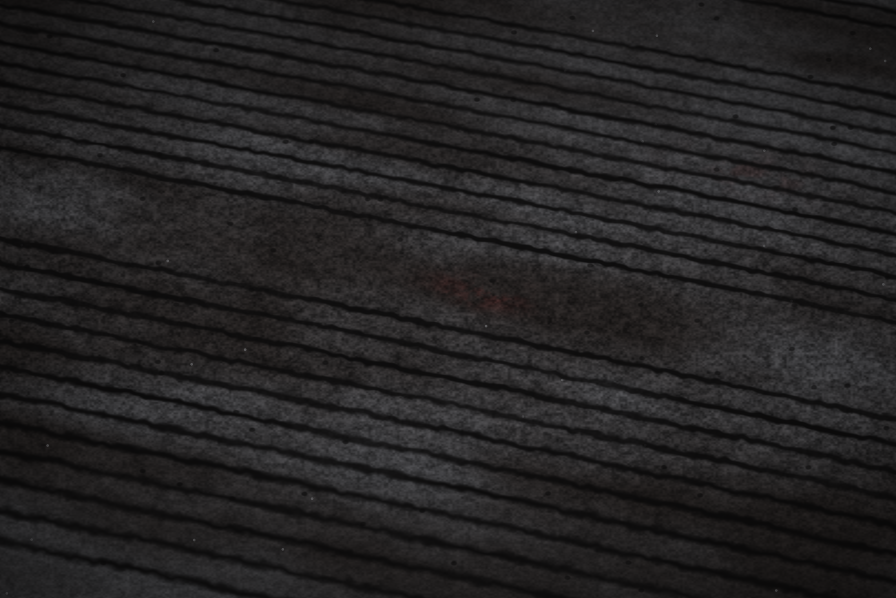
Write a Shadertoy shader that draws this texture.

```glsl
// Dark worn concrete with bands of parallel grooves running down to the right.
// A log mapping turns perspective rows into evenly numbered grooves; layered
// value noise adds stains, grit, chipped edges and a soft vignette.

const float GROOVES = 12.0;          // grooves in each band
const float PERIOD = 15.0;           // groove pitches from band to band
const float FIRST_ROW = 0.162;       // depth of groove zero at the right edge
const float PITCH_FAR = 0.02637;     // groove pitch at the top, in heights
const float PITCH_GROWTH = 0.023;    // pitch gained per height toward viewer
const float SLOPE = 0.186;           // fall of the grooves
const float SLOPE_GROWTH = 0.036;    // extra fall toward the viewer
const float GROOVE_HALF = 0.095;     // half width, in pitches
const float WOBBLE = 0.13;           // raggedness of grooves, in pitches
const float GRIT = 0.42;             // contrast of the grain
const float VIGNETTE = 0.95;

const vec3 SLATE = vec3(0.262, 0.262, 0.272);
const vec3 STAIN = vec3(0.138, 0.125, 0.122);
const vec3 GROOVE = vec3(0.050, 0.047, 0.048);
const vec3 RUST = vec3(0.300, 0.135, 0.130);
const vec3 CHIP = vec3(0.460, 0.460, 0.470);
const vec2 RUST_NEAR = vec2(0.805, 0.490);
const vec2 RUST_FAR = vec2(1.250, 0.290);

float hash(vec2 p) {
    vec3 q = fract(vec3(p.xyx) * 0.1031);
    q += dot(q, q.yzx + 33.33);
    return fract((q.x + q.y) * q.z);
}

float noise(vec2 p) {
    vec2 i = floor(p), f = fract(p);
    f = f * f * (3.0 - 2.0 * f);
    return mix(mix(hash(i), hash(i + vec2(1, 0)), f.x),
               mix(hash(i + vec2(0, 1)), hash(i + vec2(1, 1)), f.x), f.y);
}

float fbm(vec2 p) {
    float sum = 0.0, amp = 0.5;
    for (int i = 0; i < 5; i++) {
        sum += amp * noise(p);
        p = mat2(1.6, 1.2, -1.2, 1.6) * p + 7.3;
        amp *= 0.5;
    }
    return sum / 0.97;
}

// Groove number at p: whole numbers are groove centres.
float grooveRow(vec2 p) {
    float depth = p.y + (1.5 - p.x) * (SLOPE + SLOPE_GROWTH * p.y);
    float pitch = max(PITCH_FAR + PITCH_GROWTH * depth, 0.001);
    return log(pitch / (PITCH_FAR + PITCH_GROWTH * FIRST_ROW)) / PITCH_GROWTH;
}

// Soft elongated patch lying along the slope.
float patchMask(vec2 p, vec2 centre, vec2 size) {
    vec2 d = p - centre;
    d.y -= SLOPE * d.x;
    d /= size;
    return exp(-dot(d, d));
}

// Sparse round specks, at most one per cell.
float specks(vec2 p, float density, float radius) {
    vec2 cell = floor(p);
    vec2 centre = 0.3 + 0.4 * vec2(hash(cell + 3.1), hash(cell + 8.7));
    float present = step(1.0 - density, hash(cell + 17.0));
    return present * (1.0 - smoothstep(radius * 0.4, radius, length(fract(p) - centre)));
}

void mainImage(out vec4 fragColor, in vec2 fragCoord) {
    vec2 uv = fragCoord / iResolution.xy;
    vec2 p = vec2(uv.x * 1.5, 1.0 - uv.y);   // heights, y pointing down
    float row = grooveRow(p);
    float blur = smoothstep(0.15, 0.75, abs(p.y - 0.52 - 0.1 * (p.x - 0.75)) * 1.6);

    // Broad stains, stretched along the grooves and heavier in plain strips
    float bandRow = mod(row + 0.5, PERIOD);
    float plain = smoothstep(GROOVES - 0.2, GROOVES + 1.0, bandRow)
                * (1.0 - smoothstep(PERIOD - 1.4, PERIOD - 0.2, bandRow));
    float cloud = fbm(vec2(p.x * 3.0, row * 0.30) + 4.0);
    float streak = noise(vec2(p.x * 2.2, row * 0.9) + 21.0);
    float tone = smoothstep(0.24, 0.74, cloud * 0.75 + streak * 0.25 - 0.07 * plain);
    tone *= mix(0.55, 1.0, smoothstep(0.0, 0.45, p.y + 0.25 * p.x));
    vec3 color = mix(STAIN, SLATE, tone);

    // Rust, broken up by noise
    float broken = smoothstep(0.38, 0.68, fbm(p * vec2(28.0, 42.0)));
    float rust = patchMask(p, RUST_NEAR, vec2(0.07, 0.022))
               + 0.35 * patchMask(p, RUST_FAR, vec2(0.12, 0.03));
    color = mix(color, RUST, 0.65 * rust * broken);

    // Grit, chips and pits
    float grain = 0.55 * noise(p * vec2(150.0, 215.0))
                + 0.45 * noise(p * vec2(270.0, 340.0) + 50.0) - 0.5;
    grain += 0.4 * (noise(p * vec2(60.0, 95.0) + 9.0) - 0.5);
    color *= 1.0 + 2.0 * GRIT * grain * mix(1.0, 0.55, blur);
    color = mix(color, CHIP, 0.7 * specks(p * 45.0, 0.012, 0.14));
    color = mix(color, GROOVE, 0.6 * specks(p * vec2(32.0, 44.0) + 5.0, 0.04, 0.22));

    // Grooves with ragged edges, uneven depth and a faint lit lip
    float ragged = noise(p * vec2(70.0, 90.0)) + 0.6 * noise(p * 22.0) - 0.8;
    float wornRow = row + WOBBLE * ragged;
    float id = floor(wornRow + 0.5);
    float offset = wornRow - id;
    float inBand = step(mod(id, PERIOD), GROOVES - 0.5);
    float halfWidth = GROOVE_HALF * (0.8 + 0.5 * noise(vec2(p.x * 14.0, id * 3.7)));
    float soft = max(fwidth(row), mix(0.06, 0.11, blur));
    float cut = 1.0 - smoothstep(halfWidth - soft, halfWidth + soft, abs(offset));
    float wear = mix(0.68, 1.0, noise(vec2(p.x * 5.0, id * 5.3)));
    float lip = exp(-pow((offset - 0.25) / 0.09, 2.0));
    float shade = exp(-pow(offset / 0.24, 2.0));
    color *= 1.0 + inBand * (0.10 * lip - 0.22 * shade);
    color = mix(color, GROOVE, inBand * cut * wear);

    // Lens falloff toward the corners
    vec2 fromCentre = uv - vec2(0.52, 0.48);
    color *= 1.0 - VIGNETTE * dot(fromCentre, fromCentre);
    fragColor = vec4(clamp(color, 0.0, 1.0), 1.0);
}
```
